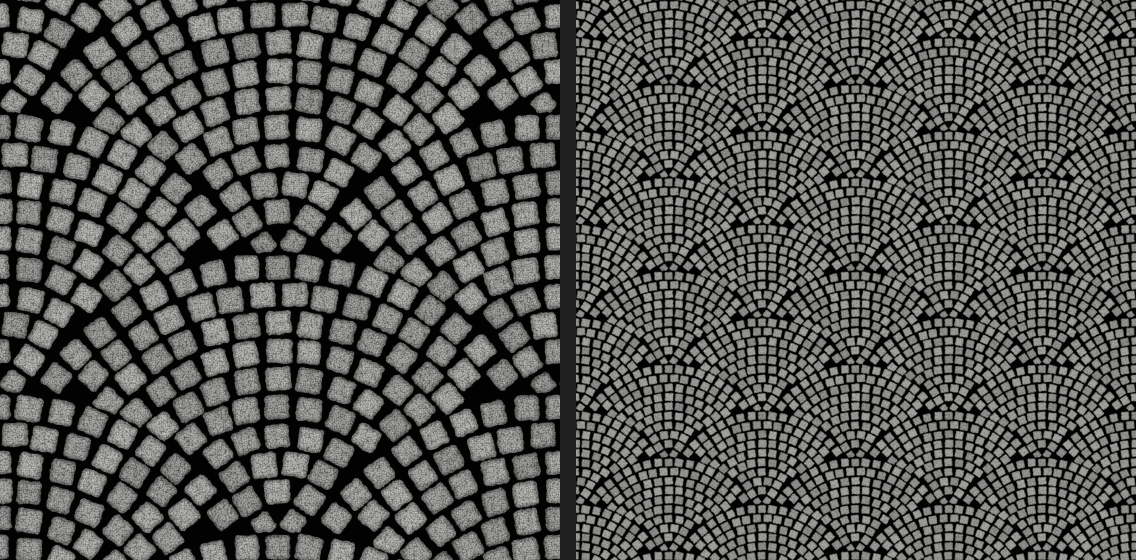
Left: one tile. Right: repeated 3 by 3.
Reproduce this pattern procedurally as a WebGL 2 fragment shader.

```glsl
#version 300 es
precision highp float;

uniform vec2 u_resolution;
out vec4 fragColor;

const float TAU = 6.2831853;
const float RING_WIDTH = 0.0503;

vec2 hash2(vec2 p) {
    return fract(sin(vec2(dot(p, vec2(127.1, 311.7)), dot(p, vec2(269.5, 183.3)))) * 4375.85);
}

// Distance to the nearest feature point; wraps over a grid of n by n cells
float cellular(vec2 uv, float n) {
    vec2 cell = floor(uv * n);
    vec2 f = fract(uv * n);
    float nearest = 2.0;
    for (int y = -1; y <= 1; y++) {
        for (int x = -1; x <= 1; x++) {
            vec2 o = vec2(x, y);
            vec2 toPoint = o + hash2(mod(cell + o, n) + 0.37 * n) - f;
            nearest = min(nearest, dot(toPoint, toPoint));
        }
    }
    return sqrt(nearest);
}

float roundedBox(vec2 p, vec2 halfSize, float radius) {
    vec2 q = abs(p) - halfSize + radius;
    return length(max(q, 0.0)) + min(max(q.x, q.y), 0.0) - radius;
}

// Distance from a fan-local point to the closest centre of the fans laid over it
float overlapDistance(vec2 q) {
    return min(length(vec2(abs(q.x) - 0.5, q.y + 0.25)), length(q + vec2(0.0, 0.5)));
}

// Signed distance to the stone of this polar cell; id receives ring and index
float fanStone(vec2 q, out vec2 id) {
    float ring = clamp(floor(length(q) / RING_WIDTH + 0.5), 1.0, 10.0);
    float count = floor(5.5 * ring + 0.7);
    float phase = (ring == 1.0 || ring == 3.0 || ring == 9.0) ? 0.45 : -0.06;
    float index = floor(atan(q.x, q.y) / TAU * count - phase + 0.5);
    id = vec2(ring, index);

    vec2 jitter = hash2(id + 3.7) - 0.5;
    vec2 variation = hash2(id + 41.3) - 0.5;
    float angle = (index + phase + 0.1 * jitter.x) * TAU / count;
    vec2 center = RING_WIDTH * (ring + 0.06 * jitter.y) * vec2(sin(angle), cos(angle));
    if (overlapDistance(center) < 0.537) return 1.0;

    float tilt = angle + 0.2 * variation.x;
    vec2 p = q - center;
    p = vec2(p.x * cos(tilt) - p.y * sin(tilt), p.x * sin(tilt) + p.y * cos(tilt));
    vec2 halfSize = vec2(0.0223, 0.0219) + 0.002 * variation.yx;
    if (ring == 1.0) halfSize *= 0.85;
    float d = roundedBox(p, halfSize, 0.0075);
    return max(d, 0.529 - overlapDistance(q));
}

void main() {
    vec2 uv = gl_FragCoord.xy / u_resolution;

    // Staggered fans: keep the nearest stone of the three rows in reach
    float topRow = floor((uv.y - 0.021 + 0.03) / 0.25);
    float d = 1.0;
    float shade = 0.5;
    for (int i = 0; i < 3; i++) {
        float row = topRow - float(i);
        float centerX = 0.5 - 0.5 * mod(row, 2.0);
        vec2 q = vec2(fract(uv.x - centerX + 0.5) - 0.5, uv.y - 0.021 - 0.25 * row);
        vec2 id;
        float stone = fanStone(q, id);
        if (stone < d) {
            d = stone;
            shade = hash2(id + 17.0 * mod(row, 4.0)).x;
        }
    }

    // Chipped outline
    d += 0.0032 * (cellular(uv, 72.0) - 0.45) + 0.0012 * (cellular(uv, 180.0) - 0.45);

    // Granite grain, soft blotches and darker rims
    float grain = cellular(uv, 288.0) - 0.48;
    float blotch = cellular(uv, 90.0) - 0.48;
    float tone = 0.545 + 0.1 * (shade - 0.5) - 0.36 * grain - 0.12 * blotch;
    tone *= mix(0.68, 1.0, 1.0 - smoothstep(-0.009, 0.0, d));
    vec3 stoneColor = tone * vec3(1.0, 1.0, 0.982);

    float soft = max(0.0015, 0.75 / u_resolution.y);
    float coverage = 1.0 - smoothstep(-soft, soft, d);
    vec3 jointColor = vec3(0.008);
    fragColor = vec4(mix(jointColor, stoneColor, coverage), 1.0);
}
```
